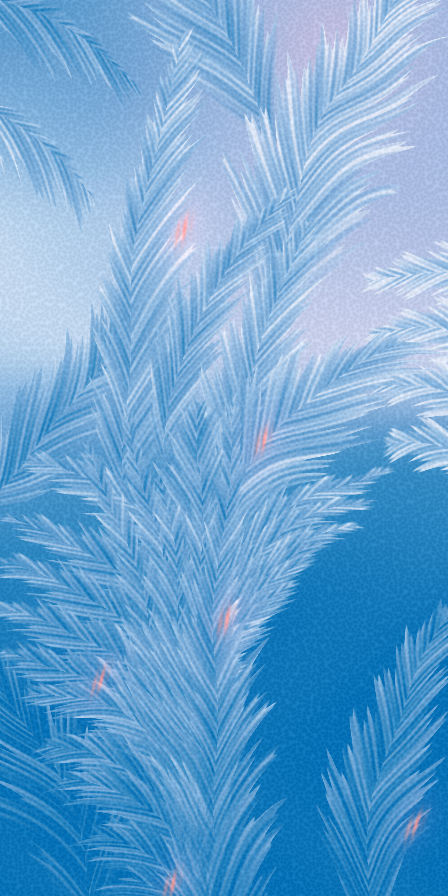
Write a WebGL 2 fragment shader that draws this texture.

```glsl
#version 300 es
precision highp float;
// Feathery frost plumes with warm sparks over a pale-to-deep blue winter pane.

#define BARB_FREQ 150.0   // hairs per unit of spine
#define BARB_SLANT 2.3    // how far hairs lean toward the tip
#define BARB_FLARE 4.0    // how much hairs open outward away from the spine
#define HAIR_CONTRAST 0.24
#define EDGE_SOFT 0.007
#define OPACITY 0.92
#define GRAIN 0.09
#define WARP 0.008        // gentle wander of every frond

uniform vec2 u_resolution;
out vec4 fragColor;

const vec3 DEEP = vec3(0.03, 0.45, 0.72);
const vec3 AZURE = vec3(0.21, 0.55, 0.77);
const vec3 SKY = vec3(0.42, 0.64, 0.83);
const vec3 HAZE = vec3(0.57, 0.74, 0.89);
const vec3 FROST = vec3(0.80, 0.87, 0.95);
const vec3 LAVENDER = vec3(0.69, 0.74, 0.89);
const vec3 BLUSH = vec3(0.83, 0.83, 0.93);
const vec3 EMBER = vec3(1.0, 0.58, 0.54);

// Main plumes, back to front: spine start and end.
const vec4 SPINE[12] = vec4[12](
  vec4(-0.20, 2.05, 0.31, 1.80), vec4(-0.20, 1.80, 0.21, 1.56),
  vec4(0.68, 1.62, 0.42, 2.14), vec4(0.60, 1.05, 0.94, 2.06),
  vec4(-0.16, 0.78, 0.30, 1.32), vec4(0.30, 0.65, 0.41, 1.93),
  vec4(0.38, 0.85, 0.65, 1.58), vec4(0.47, 0.50, 0.68, 1.50),
  vec4(0.45, 0.66, 0.90, 1.23), vec4(0.84, -0.25, 1.02, 0.66),
  vec4(0.22, -0.20, -0.05, 0.52), vec4(0.52, -0.50, 0.45, 1.10));
// Matching form: bend to the left, half width, tone, left-right skew.
const vec4 FORM[12] = vec4[12](
  vec4(0.10, 0.10, 0.18, -0.5), vec4(0.10, 0.10, 0.42, -0.5),
  vec4(0.05, 0.20, 0.36, 0.2), vec4(0.10, 0.25, 0.58, -0.1),
  vec4(-0.06, 0.15, 0.42, 0.1), vec4(0.05, 0.16, 0.52, -0.3),
  vec4(0.13, 0.12, 0.48, 0.0), vec4(0.04, 0.18, 0.58, 0.0),
  vec4(0.15, 0.20, 0.60, -0.1), vec4(0.10, 0.17, 0.42, 0.0),
  vec4(-0.10, 0.20, 0.22, 0.0), vec4(0.03, 0.25, 0.46, 0.0));
const vec2 SPARK[6] = vec2[6](vec2(0.415, 1.48), vec2(0.58, 1.01),
  vec2(0.51, 0.62), vec2(0.23, 0.48), vec2(0.93, 0.15), vec2(0.39, 0.03));

// Ramp from deep water blue to white frost.
vec3 ice(float t) {
  t = clamp(t, 0.0, 1.1) * 4.0;
  vec3 c = mix(DEEP, AZURE, clamp(t, 0.0, 1.0));
  c = mix(c, SKY, clamp(t - 1.0, 0.0, 1.0));
  c = mix(c, HAZE, clamp(t - 2.0, 0.0, 1.0));
  return mix(c, FROST, clamp(t - 3.0, 0.0, 1.4));
}

vec2 hash2(vec2 p) {
  return fract(sin(vec2(dot(p, vec2(127.1, 311.7)), dot(p, vec2(269.5, 183.3)))) * 4375.5);
}

// Distance to the nearest scattered cell centre.
float cellular(vec2 p) {
  vec2 cell = floor(p);
  float nearest = 2.0;
  for (int j = -1; j <= 1; j++)
    for (int i = -1; i <= 1; i++) {
      vec2 c = cell + vec2(i, j);
      nearest = min(nearest, length(c + hash2(c) - p));
    }
  return nearest;
}

// Lays one barbed plume over the colour beneath it.
vec3 plume(vec3 under, vec2 p, vec4 spine, vec4 form) {
  vec2 axis = spine.zw - spine.xy, q = p - spine.xy;
  float len = length(axis);
  vec2 dir = axis / len;
  float along = dot(q, dir) / len;
  float across = dot(q, vec2(-dir.y, dir.x)) - form.x * len * 4.0 * along * (1.0 - along);
  float away = abs(across);
  float root = along - away * (BARB_SLANT - BARB_FLARE * away) / len;
  if (root <= 0.0 || root >= 1.0) return under;

  // Layered sines make hairs, clumps and a ragged outline.
  float phase = root * len * BARB_FREQ + spine.x * 70.0 + spine.w * 31.0 + 2.0 * sign(across);
  float hair = 0.45 * sin(phase + 2.0 * sin(phase * 0.21)) + 0.45 * sin(phase * 1.73 + away * 30.0)
             + 0.3 * sin(phase * 0.57 + away * 12.0);
  float clump = sin(phase * 0.27) + 0.7 * sin(phase * 0.14 + away * 18.0);
  float ragged = 0.76 + 0.13 * sin(phase * 0.31) + 0.11 * sin(phase * 0.73 + 1.0) + 0.07 * sin(phase * 1.7);
  float taper = smoothstep(0.0, 0.25, root) * pow(1.0 - root, 0.6);
  float reach = form.y * (1.0 + form.w * sign(across)) * ragged * taper;
  float rim = clamp(away / max(reach, 0.001), 0.0, 1.0);
  float mask = smoothstep(0.0, EDGE_SOFT, reach - away) * smoothstep(0.0, 0.3, root);
  mask *= mix(1.0, clamp(0.75 + 0.45 * hair, 0.0, 1.0), rim * rim);

  // Upper side lies in shade, tips catch light, the foot sinks into blue.
  float shade = smoothstep(-0.01, 0.01, across * sign(dir.x));
  float light = form.z + 0.24 * (p.y - 0.85) + hair * HAIR_CONTRAST + clump * 0.08;
  light += 0.20 * rim * rim - 0.13 * shade * (1.0 - rim) + 0.08 * exp(-away * 200.0);
  return mix(under, ice(light), mask * OPACITY);
}

// Misty pane: deep at the foot, pale in the middle, blue at the upper left.
vec3 pane(vec2 p) {
  float t = 0.28 * smoothstep(0.55, 1.0, p.y) + 0.54 * smoothstep(0.92, 1.25, p.y);
  t += 0.12 * (1.0 - p.x) * smoothstep(0.3, 0.7, p.y);
  t -= 0.48 * smoothstep(1.45, 1.95, p.y) * (1.0 - 0.6 * smoothstep(0.2, 0.8, p.x));
  vec3 c = ice(t + 0.03 * sin(p.x * 9.0 + 3.0 * sin(p.y * 5.0)));
  vec3 mist = mix(BLUSH, LAVENDER, smoothstep(1.15, 1.6, p.y));
  return mix(c, mist, 0.8 * smoothstep(0.1, 0.7, p.x) * smoothstep(1.0, 1.25, p.y));
}

void main() {
  vec2 p = gl_FragCoord.xy / u_resolution * vec2(1.0, 2.0);
  vec2 glow = p - vec2(0.75, 1.88);
  vec3 col = mix(pane(p), vec3(0.83, 0.76, 0.88), 0.6 * exp(-40.0 * dot(glow, glow)));
  float grain = cellular(p * 125.0) - 0.5;
  p += WARP * sin(p.yx * vec2(13.0, 17.0) + 2.0 * sin(p * 7.0));

  // White sprays entering from the right, then the main plumes.
  for (int i = 0; i < 4; i++) {
    float k = float(i);
    col = plume(col, p, vec4(1.24, 1.30 - 0.14 * k, 0.81 + 0.017 * k, 1.38 - 0.125 * k), vec4(-0.1, 0.10, 0.78, 0.0));
  }
  for (int i = 0; i < 12; i++) col = plume(col, p, SPINE[i], FORM[i]);

  // Fronds fanning from the trunk: drooping left, then hooked right.
  for (int i = 0; i < 10; i++) {
    float f = float(i) / 9.0;
    vec2 jitter = hash2(vec2(i, 3)) - 0.5;
    vec2 tip = vec2(0.07 - 0.1 * sin(3.14 * f) + 0.22 * f * f, 0.97 - 0.95 * f) + 0.07 * jitter;
    col = plume(col, p, vec4(0.48, 0.36 - 0.55 * f, tip), vec4(-0.19 - 0.06 * jitter.y, 0.13, 0.58 - 0.2 * f + 0.15 * jitter.x, 0.0));
  }
  for (int i = 0; i < 8; i++) {
    float f = float(i) / 7.0;
    vec2 jitter = hash2(vec2(i, 8)) - 0.5;
    vec2 tip = mix(vec2(0.88, 0.94), vec2(0.56, 0.60), f) + 0.04 * jitter;
    col = plume(col, p, vec4(0.43, 0.36 - 0.12 * f, tip), vec4(0.2, 0.10, 0.66 - 0.1 * f + 0.15 * jitter.x, 0.0));
  }
  // Upright shoots in front.
  for (int i = 0; i < 5; i++) {
    float k = float(i);
    col = plume(col, p, vec4(0.42 + 0.02 * k, -0.05, 0.19 + 0.085 * k, 1.02 + 0.1 * sin(k * 2.0)), vec4(-0.05 + 0.02 * k, 0.10, 0.50, 0.0));
  }

  // Warm light caught between the hairs.
  for (int i = 0; i < 6; i++) {
    vec2 d = p - SPARK[i];
    d = vec2(0.92 * d.x - 0.39 * d.y, 0.39 * d.x + 0.92 * d.y);
    float streak = 0.6 + 0.4 * sin(d.x * 420.0 + d.y * 90.0);
    col = mix(col, EMBER, 0.8 * streak * exp(-dot(d * d, vec2(7000.0, 900.0))));
    col += vec3(0.10, 0.03, 0.03) * exp(-dot(d * d, vec2(500.0, 160.0)));
  }
  fragColor = vec4(clamp(col + GRAIN * grain, 0.0, 1.0), 1.0);
}
```
